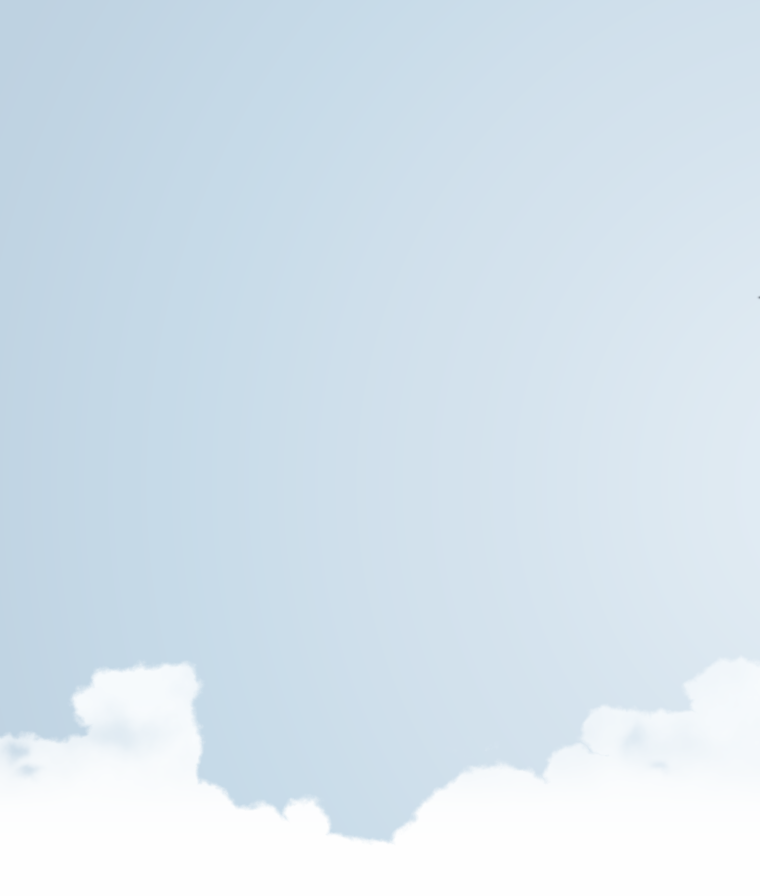
Write a WebGL 1 fragment shader that draws this background.

```glsl
precision highp float;

uniform vec2 u_resolution;

float hash(vec2 cell) {
  return fract(sin(dot(cell, vec2(127.1, 311.7))) * 43758.5);
}

float noise(vec2 p) {
  vec2 cell = floor(p);
  vec2 f = fract(p);
  f = f * f * (3.0 - 2.0 * f);
  float low = mix(hash(cell), hash(cell + vec2(1.0, 0.0)), f.x);
  float high = mix(hash(cell + vec2(0.0, 1.0)), hash(cell + 1.0), f.x);
  return mix(low, high, f.y);
}

// Layered noise centred on zero
float fbm(vec2 p) {
  float sum = 0.0;
  float amplitude = 0.5;
  for (int i = 0; i < 5; i++) {
    sum += amplitude * (noise(p) - 0.5);
    p = mat2(1.6, 1.2, -1.2, 1.6) * p + 7.3;
    amplitude *= 0.5;
  }
  return sum;
}

float puff(vec2 p, vec2 center, float radius) {
  return length(p - center) - radius;
}

float block(vec2 p, vec2 center, vec2 halfSize, float corner) {
  vec2 d = abs(p - center) - halfSize + corner;
  return length(max(d, 0.0)) + min(max(d.x, d.y), 0.0) - corner;
}

float softSpot(vec2 p, vec2 center, vec2 size) {
  vec2 d = (p - center) / size;
  return exp(-dot(d, d));
}

// Pale glow beyond the right edge, fading to a deeper blue
vec3 skyColor(vec2 p) {
  float d = length(p - vec2(1.0, 0.46));
  vec3 color = mix(vec3(0.885, 0.925, 0.955), vec3(0.82, 0.88, 0.925), smoothstep(0.05, 0.62, d));
  color = mix(color, vec3(0.78, 0.858, 0.912), smoothstep(0.52, 0.84, d));
  return mix(color, vec3(0.745, 0.822, 0.882), smoothstep(0.74, 1.15, d));
}

// Signed distance to the cloud bank
float cloudDistance(vec2 p) {
  // Low floor sloping down from the left
  float floorTop = 0.067 + 0.066 * (1.0 - smoothstep(0.19, 0.40, p.x));
  float d = p.y - floorTop;
  d = min(d, puff(p, vec2(0.343, 0.082), 0.027));

  // Left bank and its tower
  d = min(d, block(p, vec2(0.0, 0.08), vec2(0.13, 0.1), 0.03));
  d = min(d, block(p, vec2(0.16, 0.18), vec2(0.062, 0.076), 0.025));
  d = min(d, puff(p, vec2(0.104, 0.215), 0.026));
  d = min(d, puff(p, vec2(0.207, 0.236), 0.021));

  // Central dome
  d = min(d, puff(p, vec2(0.56, 0.014), 0.13));

  // Right bank, spire and high puff
  d = min(d, block(p, vec2(0.82, 0.06), vec2(0.21, 0.11), 0.03));
  d = min(d, block(p, vec2(0.87, 0.08), vec2(0.2, 0.122), 0.03));
  d = min(d, puff(p, vec2(0.673, 0.186), 0.027));
  d = min(d, puff(p, vec2(0.823, 0.222), 0.052));
  return min(d, puff(p, vec2(0.78, 0.231), 0.016));
}

void main() {
  vec2 p = gl_FragCoord.xy / u_resolution.y;
  vec3 color = skyColor(p);

  // Ragged, feathered outline
  vec2 warp = vec2(fbm(p * 30.0), fbm(p * 30.0 + 19.0));
  vec2 q = p + warp * 0.028;
  float d = cloudDistance(q) + fbm(p * 110.0) * 0.008;
  float cover = 1.0 - smoothstep(-0.007, 0.003, d);

  // Thin upper vapour over a solid white base
  float upper = smoothstep(0.09, 0.18, p.y);
  float veil = 1.0 - upper * (0.15 - 0.5 * fbm(p * 17.0 + 4.0));
  veil -= 0.3 * softSpot(q, vec2(0.125, 0.18), vec2(0.05, 0.018));
  veil -= 0.25 * softSpot(q, vec2(0.745, 0.165), vec2(0.05, 0.02));
  veil += 0.2 * softSpot(q, vec2(0.16, 0.24), vec2(0.07, 0.03));
  veil += 0.15 * softSpot(q, vec2(0.83, 0.23), vec2(0.05, 0.04));

  // Small openings on both banks
  veil -= 0.55 * softSpot(q, vec2(0.036, 0.135), vec2(0.012, 0.007));
  veil -= 0.55 * softSpot(q, vec2(0.018, 0.16), vec2(0.008, 0.011));
  veil -= 0.5 * softSpot(q, vec2(0.729, 0.147), vec2(0.011, 0.007));
  veil -= 0.45 * softSpot(q, vec2(0.709, 0.177), vec2(0.01, 0.012));

  vec3 white = mix(vec3(0.996), vec3(0.965, 0.98, 0.99), smoothstep(0.04, 0.24, p.y));
  color = mix(color, white, cover * clamp(veil, 0.0, 1.0));

  // Stray wisps above the dome
  float wisp = softSpot(q, vec2(0.536, 0.165), vec2(0.016, 0.006));
  color = mix(color, white, 0.5 * wisp * smoothstep(-0.05, 0.2, fbm(p * 80.0)));

  // Dark fleck at the right edge
  float fleck = softSpot(p, vec2(0.849, 0.668), vec2(0.0025, 0.0015));
  color = mix(color, vec3(0.3, 0.33, 0.37), 0.8 * fleck);

  gl_FragColor = vec4(color, 1.0);
}
```
